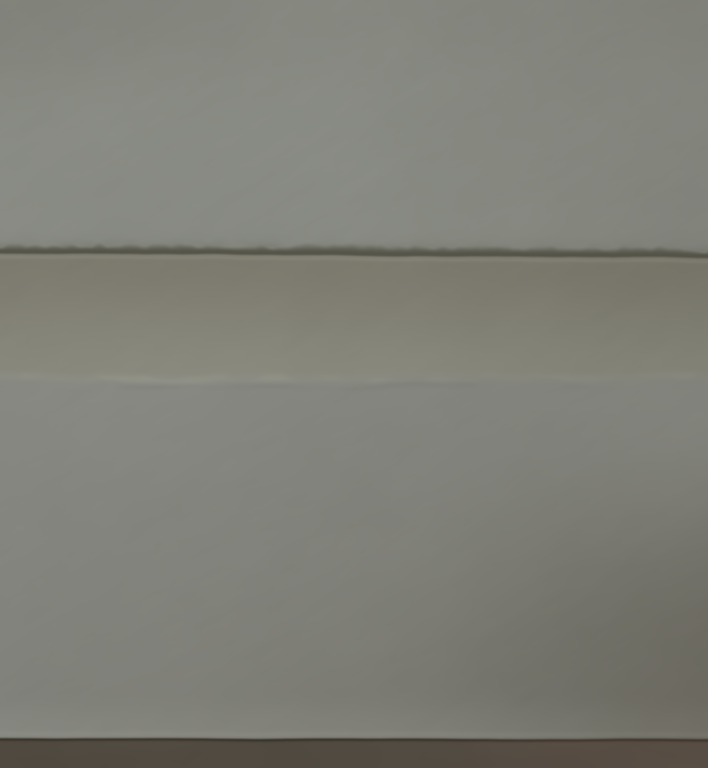
This texture is drawn by a Shadertoy shader. Its source:

```glsl
// Painted plaster moulding: a pale upper wall, a ragged shadow groove, a warm
// sloping band with a chipped ridge, and a lower face above a dark base strip.
// Soft gradients give the light; value noise gives the brushed, uneven paint.

const float GROOVE_LEFT  = 0.6745;  // groove height at the left border
const float GROOVE_DROP  = 0.0055;  // fall of the groove towards the right
const float GROOVE_HALF  = 0.0045;
const float RIDGE_Y      = 0.508;
const float BASE_Y       = 0.0385;
const float MOTTLE       = 0.016;
const float GRAIN        = 0.010;

const vec3 WALL_LIGHT  = vec3(0.535, 0.545, 0.515);
const vec3 WALL_SHADE  = vec3(0.500, 0.502, 0.472);
const vec3 BAND_TOP    = vec3(0.487, 0.478, 0.430);
const vec3 BAND_BOTTOM = vec3(0.535, 0.533, 0.490);
const vec3 FACE_LIGHT  = vec3(0.530, 0.537, 0.510);
const vec3 FACE_MID    = vec3(0.480, 0.480, 0.450);
const vec3 FACE_DARK   = vec3(0.400, 0.392, 0.355);
const vec3 GROOVE_DARK = vec3(0.315, 0.312, 0.265);
const vec3 BASE_DARK   = vec3(0.315, 0.292, 0.255);
const vec3 BASE_WARM   = vec3(0.345, 0.302, 0.265);

float hash(vec2 p) {
    return fract(sin(dot(p, vec2(127.1, 311.7))) * 43758.5453);
}

float noise(vec2 p) {
    vec2 i = floor(p), f = fract(p);
    f = f * f * (3.0 - 2.0 * f);
    return mix(mix(hash(i), hash(i + vec2(1, 0)), f.x),
               mix(hash(i + vec2(0, 1)), hash(i + vec2(1, 1)), f.x), f.y);
}

// Layered noise centred on zero, roughly -0.5 to 0.5
float fbm(vec2 p) {
    float sum = 0.0, amp = 0.5;
    for (int i = 0; i < 4; i++) {
        sum += amp * (noise(p) - 0.5);
        p = mat2(1.6, 1.2, -1.2, 1.6) * p + 7.3;
        amp *= 0.5;
    }
    return sum;
}

float bump(float d, float width) {
    return exp(-d * d / (width * width));
}

vec3 upperWall(vec2 uv) {
    float shade = 0.75 * smoothstep(0.45, 1.05, uv.x);
    shade += 0.5 * smoothstep(0.8, 1.0, uv.y) * smoothstep(0.5, 0.0, uv.x);
    shade += 0.25 * smoothstep(0.85, 1.0, uv.y);
    return mix(WALL_LIGHT, WALL_SHADE, clamp(shade, 0.0, 1.1));
}

vec3 slopingBand(vec2 uv, float grooveY) {
    float t = smoothstep(grooveY, RIDGE_Y + 0.01, uv.y);
    t = smoothstep(0.0, 1.0, (grooveY - uv.y) / (grooveY - RIDGE_Y));
    return mix(BAND_TOP, BAND_BOTTOM, t) - 0.022 * smoothstep(0.5, 1.0, uv.x);
}

vec3 lowerFace(vec2 uv) {
    float depth = clamp((RIDGE_Y - uv.y) / (RIDGE_Y - BASE_Y), 0.0, 1.0);
    float fall = depth * (0.55 + 0.45 * uv.x) + 0.42 * uv.x;
    vec3 col = mix(FACE_LIGHT, FACE_MID, clamp(fall, 0.0, 1.0));
    float corner = smoothstep(0.45, 1.1, uv.x) * smoothstep(0.15, 0.85, depth);
    col = mix(col, FACE_DARK, 0.85 * corner);
    // Light caught by the rounded lower lip
    return col + 0.022 * smoothstep(0.10, 0.05, uv.y);
}

void mainImage(out vec4 fragColor, in vec2 fragCoord) {
    vec2 uv = fragCoord / iResolution.xy;
    vec2 p = fragCoord / iResolution.y;
    float px = 1.0 / iResolution.y;

    // Wavering heights of the three horizontal features
    float grooveY = GROOVE_LEFT - GROOVE_DROP * uv.x + 0.003 * fbm(vec2(p.x * 14.0, 2.0));
    float ridgeY = RIDGE_Y + 0.010 * fbm(vec2(p.x * 9.0, 5.0));
    float baseY = BASE_Y - 0.001 * uv.x + 0.002 * fbm(vec2(p.x * 12.0, 8.0));

    // Broad surfaces
    vec3 col = mix(lowerFace(uv), slopingBand(uv, grooveY),
                   smoothstep(ridgeY - 0.012, ridgeY + 0.012, uv.y));
    col = mix(col, upperWall(uv), smoothstep(grooveY - px, grooveY + px, uv.y));

    // Mottled paint and faint slanted brush marks
    vec2 brush = vec2(p.x * 0.85 + p.y * 0.5, p.y * 0.85 - p.x * 0.5);
    col += MOTTLE * fbm(p * 7.0) + GRAIN * fbm(brush * vec2(22.0, 75.0));

    // Chipped highlight and small shadow along the ridge, strongest at left
    float chips = smoothstep(0.35, 0.8, noise(vec2(p.x * 28.0, p.y * 70.0)));
    float ridgeFade = mix(1.0, 0.45, smoothstep(0.3, 0.9, uv.x));
    col += vec3(0.034, 0.033, 0.027) * ridgeFade * (0.35 + 0.65 * chips) * bump(uv.y - ridgeY, 0.006);
    col -= 0.016 * ridgeFade * chips * bump(uv.y - ridgeY + 0.011, 0.004);

    // Groove: crisp lower edge, fuzzy ragged upper edge, thin lit lip below
    float d = uv.y - grooveY;
    float ragged = 0.006 * noise(vec2(p.x * 85.0, 3.0)) + 0.005 * noise(vec2(p.x * 25.0, 9.0));
    float core = smoothstep(-GROOVE_HALF - 1.5 * px, -GROOVE_HALF + 1.5 * px, d)
               * (1.0 - smoothstep(-0.001, 0.004 + ragged, d));
    float fuzz = step(0.0, d) * exp(-max(d, 0.0) / 0.007) * (0.2 + 0.3 * noise(p * vec2(70.0, 160.0)));
    col = mix(col, GROOVE_DARK, clamp(0.88 * core + fuzz * (1.0 - core), 0.0, 1.0));
    col += 0.028 * bump(d + GROOVE_HALF + 0.0045, 0.0025);

    // Base strip under a thin dark seam
    vec3 base = mix(BASE_DARK, BASE_WARM, smoothstep(0.5, 0.9, uv.x)) + 0.03 * fbm(p * vec2(8.0, 20.0));
    col += 0.018 * bump(uv.y - baseY - 0.006, 0.004);
    col = mix(base, col, smoothstep(baseY - 1.5 * px, baseY + 1.5 * px, uv.y));
    col -= 0.09 * bump(uv.y - baseY + 0.001, 0.0025);

    fragColor = vec4(clamp(col, 0.0, 1.0), 1.0);
}
```
